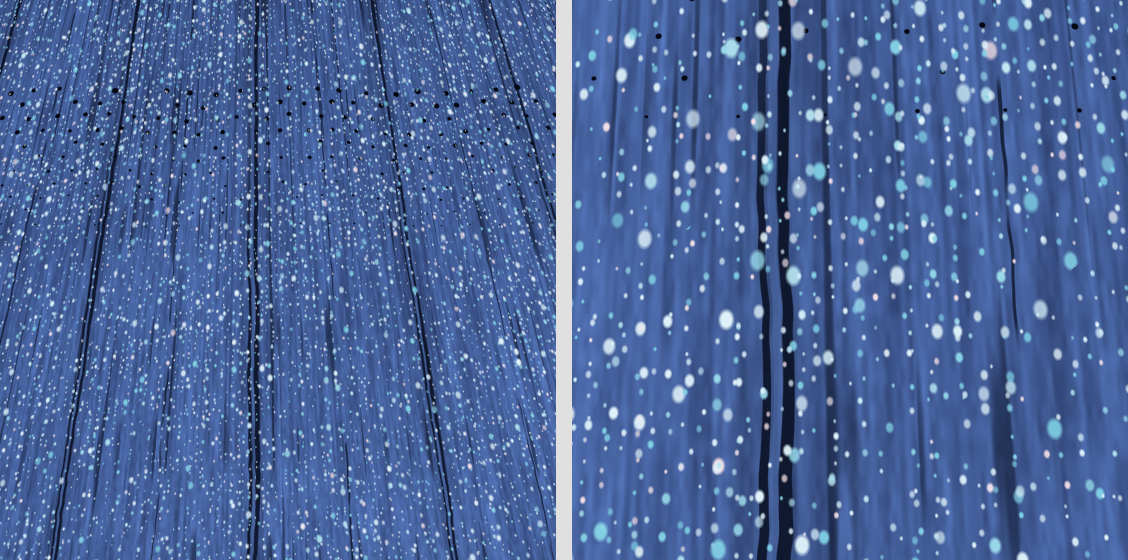
Left, the full canvas; right, a detail of the centre.
Give the GLSL for this texture, as a WebGL 2 fragment shader.

```glsl
#version 300 es
precision highp float;
// Fanned curtain of blue threads with dark folds, a band of small holes and scattered sparkles.

#define FAN_CENTRE 0.452
#define FAN_TOP 0.58
#define FOLD_STEP 0.18
#define THREADS 230.0
#define HOLE_TOP 0.85
#define HOLE_ROW 0.024
#define HOLE_STEP 0.07
#define SPARKLE_DENSITY 0.46
#define DARK_BLUE vec3(0.195, 0.275, 0.47)
#define LIGHT_BLUE vec3(0.33, 0.46, 0.73)
#define SHADOW vec3(0.05, 0.08, 0.16)

uniform vec2 u_resolution;
out vec4 fragColor;

float hash(vec2 p) {
    vec3 q = fract(vec3(p.xyx) * vec3(0.1031, 0.1030, 0.0973));
    q += dot(q, q.yzx + 33.33);
    return fract((q.x + q.y) * q.z);
}

float noise(vec2 p) {
    vec2 i = floor(p), f = fract(p);
    f = f * f * (3.0 - 2.0 * f);
    return mix(mix(hash(i), hash(i + vec2(1, 0)), f.x),
               mix(hash(i + vec2(0, 1)), hash(i + vec2(1, 1)), f.x), f.y);
}

// Coverage of a shape at distance d from its middle, with half-width r
float cover(float d, float r, float soft) {
    return clamp((r - d) / soft + 0.5, 0.0, 1.0);
}

// Slow uneven patches from layered sines
float patches(vec2 p) {
    return 0.5 + 0.25 * sin(p.x * 9.0 + 3.0 * sin(p.y * 5.0))
               + 0.25 * sin(p.y * 13.0 - p.x * 7.0 + 1.5);
}

vec3 threads(vec2 q) {
    float fine = noise(vec2(q.x * THREADS, q.y * 14.0));
    float strand = noise(vec2(q.x * THREADS * 0.37 + 40.0, q.y * 3.0));
    float weave = noise(vec2(q.x * THREADS * 1.3, q.y * 95.0) + 90.0);
    float tone = 0.5 + 0.62 * (fine - 0.5) + 0.4 * (strand - 0.5) + 0.35 * (weave - 0.5);
    tone += 0.12 * (patches(q * 0.8) - 0.5) + 0.22 * (0.45 - q.y);
    vec3 colour = mix(DARK_BLUE, LIGHT_BLUE, clamp(tone, -0.15, 1.2));
    // Thin dark gaps between strands
    float gap = smoothstep(0.77, 0.95, noise(vec2(q.x * 125.0 + 7.0, q.y * 5.0)));
    return mix(colour, SHADOW, 0.55 * gap);
}

// Dark flanks and a lit strand at every second fold, thin cracks between
vec3 folds(vec3 colour, vec2 q, float scale, float px) {
    float k = floor(q.x / FOLD_STEP + 0.5);
    float wobble = 0.006 * (noise(vec2(k * 17.0, q.y * 9.0)) - 0.5)
                 + 0.002 * (noise(vec2(k * 5.0, q.y * 60.0)) - 0.5);
    float x = (q.x - k * FOLD_STEP - wobble) * scale;
    bool strong = mod(k, 2.0) < 0.5;
    float main = k == 0.0 ? 1.0 : 0.66;
    float swell = 0.6 + 0.7 * noise(vec2(k * 11.0 + 3.0, q.y * 6.0));
    float soft = 1.3 * px;
    float dark;
    if (strong) {
        float right = cover(abs(x - 0.0065 * main), 0.0038 * main * swell, soft);
        float left = cover(abs(x + 0.0065 * main), 0.0026 * main * swell, soft);
        dark = max(right, left * (1.0 - 0.8 * smoothstep(0.5, 0.8, q.y)));
        colour *= 1.0 - 0.2 * exp(-abs(x) * 90.0);
        colour = mix(colour, LIGHT_BLUE, 0.45 * cover(abs(x), 0.0025 * main, soft));
    } else {
        dark = 0.85 * cover(abs(x), 0.0013 * swell, soft)
             * smoothstep(0.2, 0.5, noise(vec2(k * 7.0, q.y * 22.0)));
    }
    return mix(colour, SHADOW, 0.94 * dark);
}

// Staggered rows of holes that shrink downwards
float holes(vec2 q, float scale, float px) {
    float y = (HOLE_TOP - q.y + 0.004 * sin(q.x * 11.0)) / HOLE_ROW;
    float row = floor(y);
    float x = q.x / HOLE_STEP + 0.5 * mod(row, 2.0);
    vec2 id = vec2(floor(x), row);
    vec2 jitter = 0.3 * vec2(hash(id + 31.0), hash(id + 57.0)) - 0.15;
    vec2 d = (vec2(fract(x), fract(y)) - 0.5 - jitter) * vec2(HOLE_STEP * scale, HOLE_ROW);
    float r = mix(0.0043, 0.0011, clamp(row / 10.0, 0.0, 1.0)) * (0.8 + 0.35 * hash(id));
    float present = step(0.0, row) * step(row, 10.0) * step(hash(id + 83.0), 0.87);
    return present * cover(length(d * vec2(0.9, 1.0)), r, 1.2 * px);
}

// One layer of upright oval glints, denser in some columns
vec3 sparkles(vec3 colour, vec2 q, float scale, float cell, float size, float seed, float px) {
    float column = floor(q.x / cell);
    float lane = hash(vec2(column, seed));
    vec2 g = vec2(q.x / cell, q.y / cell + 7.0 * lane);
    vec2 id = floor(g) + seed;
    float r = size * mix(0.45, 1.0, pow(hash(id + 11.0), 1.6)) * mix(1.0, 0.74, q.y);
    vec2 margin = min(vec2(r / scale, r * 1.4) / cell + 0.04, 0.5);
    vec2 spot = vec2(mix(hash(id + 23.0), lane, 0.5), hash(id + 37.0));
    vec2 d = (fract(g) - mix(margin, 1.0 - margin, spot)) * cell * vec2(scale, 0.74);
    float chance = SPARKLE_DENSITY * (0.45 + 0.6 * lane + 0.5 * patches(q)) * (0.8 + 0.35 * q.y);
    float lit = step(hash(id + 51.0), chance) * cover(length(d), r, 1.1 * px + 0.35 * r);
    float hue = hash(id + 71.0);
    vec3 glint = mix(vec3(0.5, 0.82, 0.9), vec3(0.88, 0.95, 0.98), smoothstep(0.1, 0.6, hue));
    glint = mix(glint, vec3(0.96, 0.88, 0.9), smoothstep(0.88, 0.95, hue));
    return mix(colour, glint, lit * mix(0.65, 1.0, hash(id + 91.0)));
}

void main() {
    vec2 p = gl_FragCoord.xy / u_resolution.y;
    float px = 1.0 / u_resolution.y;
    float scale = mix(1.0, FAN_TOP, p.y);
    vec2 q = vec2((p.x - FAN_CENTRE) / scale, p.y);
    vec3 colour = folds(threads(q), q, scale, px);
    colour = mix(colour, vec3(0.02, 0.03, 0.07), holes(q, scale, px));
    for (int i = 0; i < 3; i++) {
        float layer = float(i);
        float cell = 0.027 * pow(0.66, layer);
        float size = 0.0050 * pow(0.62, layer);
        colour = sparkles(colour, q, scale, cell, size, 100.0 + 60.0 * layer, px);
    }
    fragColor = vec4(colour, 1.0);
}
```
